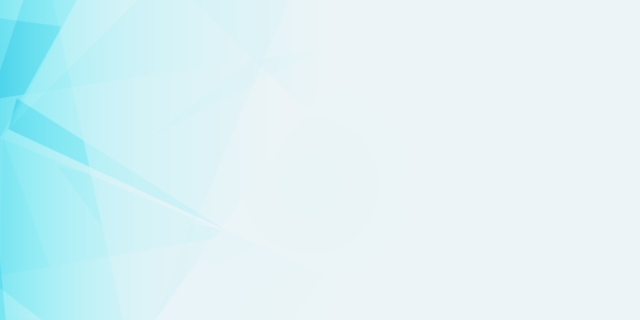
Give the GLSL for this background, as a Shadertoy shader.

```glsl
// Translucent cyan facets fanning from the left edge into a pale grey-blue field.

// Signed distance to the line a-b, positive on its left side.
float lineSide(vec2 p, vec2 a, vec2 b) {
    vec2 dir = normalize(b - a), q = p - a;
    return dir.x * q.y - dir.y * q.x;
}

// Soft mask of the half plane to the left of a-b.
float halfPlane(vec2 p, vec2 a, vec2 b) {
    float soft = 1.0 / iResolution.y;
    return smoothstep(-soft, soft, lineSide(p, a, b));
}

// Soft mask of a triangle with counter-clockwise corners.
float facet(vec2 p, vec2 a, vec2 b, vec2 c) {
    float soft = 1.0 / iResolution.y;
    float inside = min(lineSide(p, a, b), min(lineSide(p, b, c), lineSide(p, c, a)));
    return smoothstep(-soft, soft, inside);
}

// Tint ramp from pale grey-blue (0) to deep cyan (1).
vec3 cyanRamp(float t) {
    return vec3(0.93, 0.957, 0.97) - t * vec3(0.63, 0.03, 0.01)
         - t * t * t * vec3(0.0, 0.10, 0.04);
}

void mainImage(out vec4 fragColor, in vec2 fragCoord) {
    // Height is one unit; the design is two units wide.
    vec2 p = fragCoord / iResolution.xy * vec2(2.0, 1.0);

    // Large body with a horizontal falloff
    float body = halfPlane(p, vec2(0.484, 0.0), vec2(1.205, 1.0));
    float tint = 0.68 * exp(-2.7 * p.x);

    // Long creases across the body
    float steepLeft = halfPlane(p, vec2(0.385, 0.0), vec2(0.182, 0.92));
    float upper = halfPlane(p, vec2(0.0, 0.693), vec2(0.78, 0.812));
    float fade = 1.0 - smoothstep(0.15, 0.85, p.x);
    tint += 0.06 * steepLeft - 0.02;
    tint += 0.05 * upper * fade;
    tint += 0.035 * halfPlane(p, vec2(0.479, 0.0), vec2(0.904, 1.0)) * smoothstep(0.3, 0.7, p.x);
    tint -= 0.035 * halfPlane(p, vec2(0.964, 0.648), vec2(0.604, 1.0))
          * (1.0 - halfPlane(p, vec2(0.604, 1.0), vec2(0.964, 0.648)));
    tint -= 0.05 * halfPlane(p, vec2(0.70, 0.26), vec2(0.0, 0.14)) * smoothstep(0.05, 0.35, p.x);

    // Deep wedge in the upper corner, with paler panes on top
    float wedge = halfPlane(p, vec2(0.0, 0.57), vec2(0.24, 1.0));
    tint += wedge * (0.10 + 0.16 * upper);
    tint -= 0.16 * wedge * halfPlane(p, vec2(0.0, 0.943), vec2(0.195, 0.917));
    tint -= 0.17 * halfPlane(p, vec2(0.0, 0.779), vec2(0.073, 1.0));
    tint -= 0.06 * facet(p, vec2(0.03, 0.60), vec2(0.43, 1.0), vec2(0.24, 1.0));

    // Dark blade and the pale sliver beneath it
    tint += (0.09 + 0.15 * steepLeft)
          * facet(p, vec2(0.026, 0.596), vec2(0.70, 0.284), vec2(0.052, 0.693));
    tint -= 0.07 * facet(p, vec2(0.0, 0.57), vec2(0.75, 0.258), vec2(0.026, 0.596));
    tint += 0.05 * facet(p, vec2(0.484, 0.0), vec2(0.70, 0.284), vec2(0.60, 0.30));

    // Faint panes at the left and the lower corner
    tint += 0.05 * facet(p, vec2(0.0, 0.14), vec2(0.156, 0.167), vec2(0.01, 0.57));
    tint -= 0.15 * facet(p, vec2(0.0, 0.0), vec2(0.13, 0.0), vec2(0.0, 0.10));
    tint += 0.20 * facet(p, vec2(0.0, 0.0), vec2(0.018, 0.0), vec2(0.0, 0.18));
    tint += 0.06 * facet(p, vec2(0.32, 0.29), vec2(0.28, 0.46), vec2(0.18, 0.48));

    // Pale fan toward the upper right
    tint += 0.025 * facet(p, vec2(0.47, 0.57), vec2(1.0, 0.844), vec2(0.78, 0.812));
    tint = max(tint, 0.0) * (1.0 - smoothstep(0.85, 1.2, p.x));

    // Whisper of blue beyond the long edge
    float beyond = 0.025 * exp(-9.0 * dot(p - vec2(0.97, 0.42), p - vec2(0.97, 0.42)));
    beyond += 0.03 * halfPlane(p, vec2(1.12, 0.09), vec2(0.70, 0.284))
            * (1.0 - smoothstep(0.6, 1.15, p.x));

    fragColor = vec4(cyanRamp(clamp(mix(beyond, tint, body), 0.0, 1.0)), 1.0);
}
```
